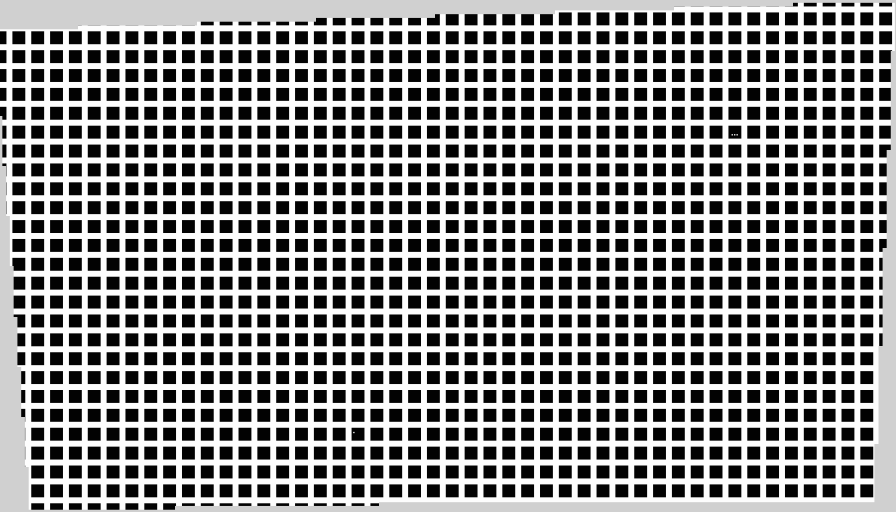
Write a WebGL 2 fragment shader that draws this pattern.

```glsl
#version 300 es
precision highp float;
// Draws a tight grid of black squares on a white sheet with stepped, tapering edges over grey.

uniform vec2 u_resolution;
out vec4 fragColor;

const vec2 CELLS = vec2(47.55, 27.12);   // repeats across and down
const float HALF_SIDE = 0.342;           // half a square, in cells
const float STEP_DEPTH = 0.2;            // depth of one stair, in cells
const vec3 INK = vec3(0.008);
const vec3 PAPER = vec3(0.992);
const vec3 SURROUND = vec3(0.815);

// Smoothed coverage of a signed distance, positive inside.
float cover(float d, float pixel) {
    return clamp(d / pixel + 0.5, 0.0, 1.0);
}

// Smoothed coverage of an axis-aligned box centred on zero.
float box(vec2 p, vec2 halfSize, vec2 pixel) {
    vec2 d = halfSize - abs(p);
    return cover(d.x, pixel.x) * cover(d.y, pixel.y);
}

// Index of the stair reached at t.
float stair(float t, float shift, float run) {
    return floor((t + shift) / run);
}

// Sheet outline: four slanted sides broken into stairs.
float sheet(vec2 p, vec2 pixel) {
    float left = 0.124 + STEP_DEPTH * stair(p.y, -6.13, 2.66);
    float right = 47.49 - 0.217 * stair(p.y, 2.48, 5.2);
    float top = 1.55 - STEP_DEPTH * stair(p.x, 2.17, 6.32);
    float bottom = 27.0 - STEP_DEPTH * min(stair(p.x, 1.55, 10.84), 2.0);
    return cover(p.x - left, pixel.x) * cover(right - p.x, pixel.x)
         * cover(p.y - top, pixel.y) * cover(bottom - p.y, pixel.y);
}

// A short row of pale flecks inside a square.
float flecks(vec2 p, vec2 start, int count, vec2 pixel) {
    float mask = 0.0;
    for (int i = 0; i < count; i++) {
        vec2 centre = start + vec2(0.13 * float(i), 0.0);
        mask = max(mask, box(p - centre, vec2(0.035), pixel));
    }
    return mask;
}

void main() {
    // Cell coordinates, measured down from the upper left corner.
    vec2 uv = gl_FragCoord.xy / u_resolution;
    vec2 p = vec2(uv.x, 1.0 - uv.y) * CELLS;
    vec2 pixel = CELLS / u_resolution;

    // Squares sit on whole cell coordinates.
    vec2 local = fract(p + 0.5) - 0.5;
    float square = box(local, vec2(HALF_SIDE), pixel);

    // Small wear marks in two squares.
    float wear = flecks(p, vec2(38.86, 7.14), 3, pixel);
    wear = max(wear, flecks(p, vec2(18.78, 22.91), 1, pixel));

    vec3 colour = mix(PAPER, INK, square * (1.0 - wear));
    colour = mix(SURROUND, colour, sheet(p, pixel));
    fragColor = vec4(colour, 1.0);
}
```
